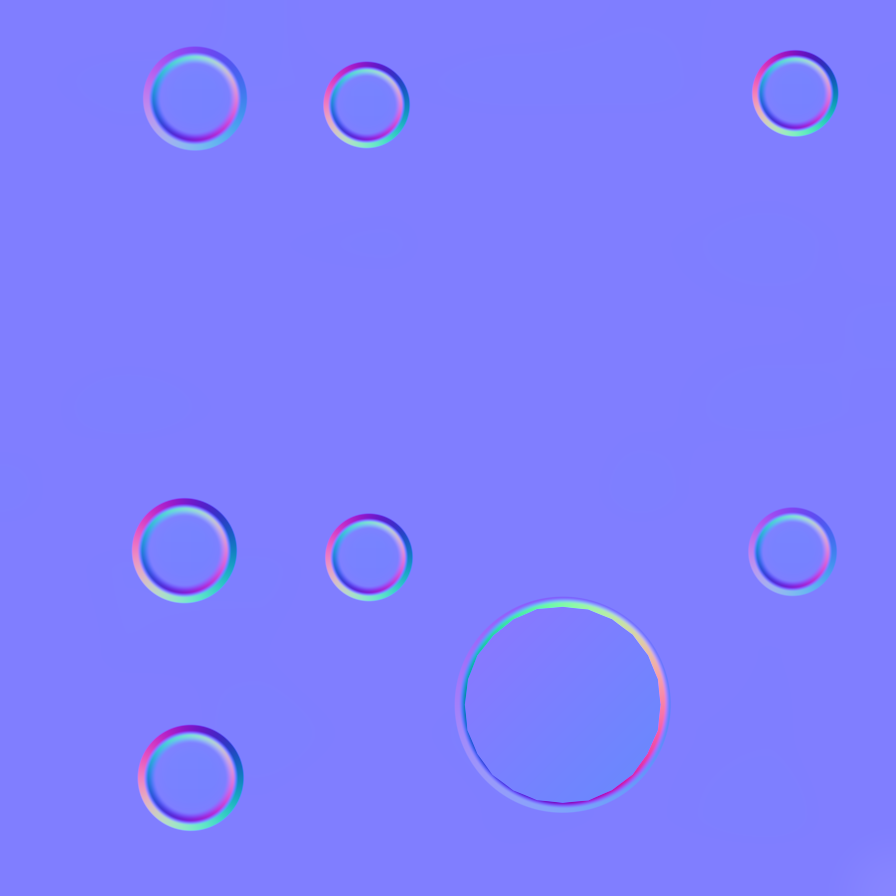
Write a three.js fragment shader that draws this texture map.

```glsl
// Tangent-space normal map of a flat panel with round grooved rivets and one
// large recessed disc. Every part adds a surface tilt (the normal's xy), and
// the sum is encoded as a colour at the end.
varying vec2 vUv;

float hash(float n) {
  return fract(sin(n * 12.9898 + 4.1) * 43758.5453);
}

float hash2(vec2 p) {
  return fract(sin(dot(p, vec2(127.1, 311.7))) * 43758.5453);
}

float noise(vec2 p) {
  vec2 i = floor(p), f = fract(p);
  f = f * f * (3.0 - 2.0 * f);
  return mix(mix(hash2(i), hash2(i + vec2(1.0, 0.0)), f.x),
             mix(hash2(i + vec2(0.0, 1.0)), hash2(i + 1.0), f.x), f.y);
}

// Circular groove: the outer wall leans inward, the inner wall leans outward.
vec2 rivet(vec2 tilt, vec2 p, float radius, float wall) {
  float d = length(p);
  vec2 dir = p / max(d, 1e-5);
  float q = d / radius;
  float inner = 0.74 * smoothstep(0.64, 0.80, q);
  float slope = mix(inner, -wall, smoothstep(0.79, 0.90, q));
  vec2 cap = vec2(-0.06, 0.02) * (1.0 - smoothstep(0.4, 0.8, q));
  cap += 0.35 * vec2(-p.x, p.y);
  float cover = 1.0 - smoothstep(radius - 0.0016, radius + 0.0008, d);
  return mix(tilt, dir * slope + cap, cover);
}

// Radius of the faceted rim at a given angle, with uneven corners.
float facetRadius(float angle) {
  const float sides = 24.0;
  float a = (angle / 6.2831853 + 0.5) * sides;
  float k = mod(floor(a), sides), f = fract(a);
  float corner = mix(hash(k), hash(mod(k + 1.0, sides)), f);
  return 0.1092 + 0.0016 * corner - 0.0042 * f * (1.0 - f);
}

// Large disc: soft outer lip, steep inner wall, cut off by a faceted floor.
vec2 recess(vec2 tilt, vec2 p) {
  float d = length(p);
  vec2 dir = p / max(d, 1e-5);
  float crest = 0.1150 + 0.0030 * dot(dir, vec2(0.707));
  float slope = mix(0.95, -0.28, smoothstep(crest - 0.0045, crest + 0.0035, d));
  tilt = mix(tilt, dir * slope, 1.0 - smoothstep(0.1195, 0.1215, d));

  // The floor leans gradually from the upper left to the lower right.
  float across = dot(p, vec2(0.707, -0.707)) / 0.11;
  vec2 base = mix(vec2(0.06, -0.05), vec2(-0.16, 0.06), 0.5 + 0.5 * across);
  float rim = facetRadius(atan(p.y, p.x));
  return mix(tilt, base, 1.0 - smoothstep(rim - 0.0007, rim + 0.0007, d));
}

void main() {
  // Nearly flat panel with faint smudges and a slight lift in one corner.
  vec2 tilt = vec2(0.0, -0.012);
  float smudge = smoothstep(0.68, 0.85, noise(vUv * vec2(7.0, 11.0)));
  tilt += vec2(-0.012, 0.008) * smudge;
  tilt += 0.06 * (1.0 - smoothstep(0.0, 0.09, length(vUv - vec2(1.0, 0.0))));

  // Rivets on a loose grid of three columns; the last row holds only one.
  for (int i = 0; i < 7; i++) {
    float n = float(i);
    float col = mod(n, 3.0), row = floor(n / 3.0 + 0.01);
    vec2 center = vec2(0.21 + 0.053 * col + 0.142 * col * col,
                       0.89 - 0.634 * row + 0.129 * row * row);
    center += 0.016 * (vec2(hash(n + 3.0), hash(n + 17.0)) - 0.5);
    float radius = mix(0.0585, 0.0490, min(col, 1.0)) + 0.002 * (hash(n + 31.0) - 0.5);
    float wall = mod(n, 5.0) < 0.5 ? 0.48 : 0.78 + 0.14 * hash(n + 47.0);
    tilt = rivet(tilt, vUv - center, radius, wall);
  }

  tilt = recess(tilt, vUv - vec2(0.628, 0.2135));

  // Rebuild z from the tilt and encode the normal as a colour.
  float z = sqrt(max(1.0 - dot(tilt, tilt), 0.0));
  gl_FragColor = vec4(0.5 + 0.5 * vec3(tilt, z), 1.0);
}
```
